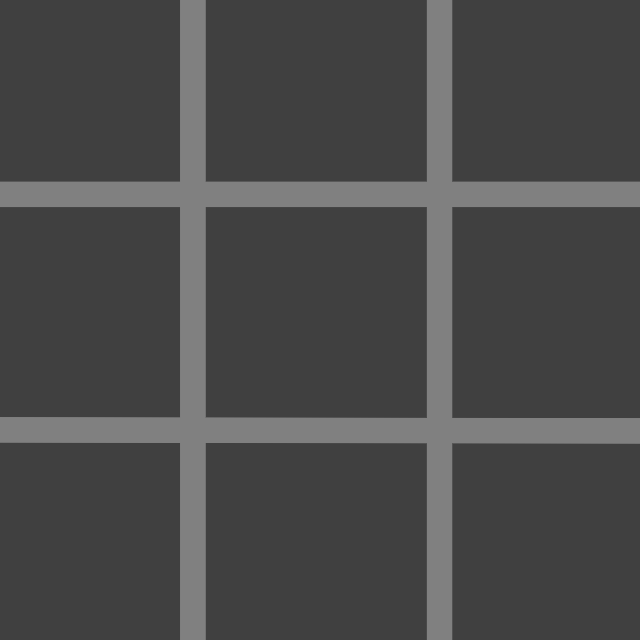
Write a WebGL 1 fragment shader that draws this pattern.

```glsl
precision mediump float;
// Draws a dark tiled surface divided by wide, flat grey grid lines.

uniform vec2 u_resolution;

const vec3 TILE_COLOR = vec3(0.25);
const vec3 LINE_COLOR = vec3(0.502);
const vec2 PITCH = vec2(0.3854, 0.3680);
const vec2 FIRST_LINE = vec2(0.3014, 0.3283);
const float LINE_WIDTH = 0.0400;
const float LOWER_TILT = 0.0016;

// Distance from x to the nearest of the evenly spaced line centres
float lineDistance(float x, float first, float pitch) {
  return abs(fract((x - first) / pitch + 0.5) - 0.5) * pitch;
}

// Coverage of a line, smoothed over one pixel
float lineMask(float dist, float width, float pixel) {
  return 1.0 - smoothstep(-0.5 * pixel, 0.5 * pixel, dist - 0.5 * width);
}

// Lets the lower rows sink slightly towards the right
vec2 tiltLowerRows(vec2 p, float slope) {
  return vec2(p.x, p.y + slope * p.x * (1.0 - step(0.5, p.y)));
}

void main() {
  vec2 pixel = 1.0 / u_resolution;
  vec2 p = tiltLowerRows(gl_FragCoord.xy * pixel, LOWER_TILT);

  // Vertical and horizontal lines merge into one flat grid
  float vertical = lineMask(lineDistance(p.x, FIRST_LINE.x, PITCH.x), LINE_WIDTH, pixel.x);
  float horizontal = lineMask(lineDistance(p.y, FIRST_LINE.y, PITCH.y), LINE_WIDTH, pixel.y);
  float grid = max(vertical, horizontal);

  gl_FragColor = vec4(mix(TILE_COLOR, LINE_COLOR, grid), 1.0);
}
```
